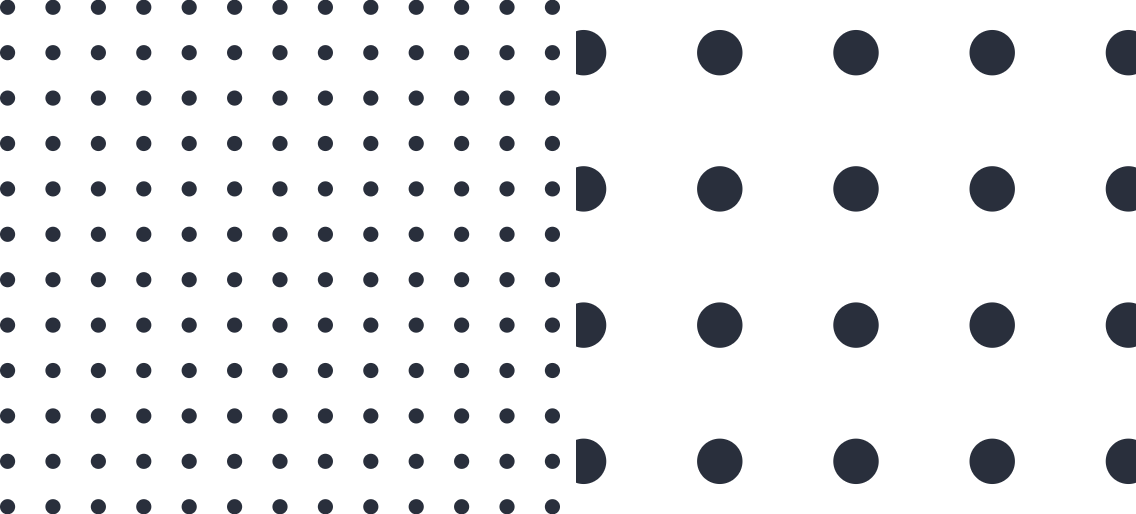
Left, the full canvas; right, a detail of the centre.
A Shadertoy shader for this pattern:

```glsl
// A regular grid of dark slate dots on white, 13 across and 12 down.
// Space is measured in dot spacings from the canvas centre; rounding to the
// nearest dot centre gives one circle distance, smoothed over a pixel.

// Signed distance to the nearest dot of a unit-spaced grid
float dotGrid(vec2 p, float radius) {
    return length(p - round(p)) - radius;
}

void mainImage(out vec4 fragColor, in vec2 fragCoord) {
    // Twelve gaps plus one dot diameter (a third of a gap) span the width
    float pixel = (12.0 + 1.0 / 3.0) / iResolution.x;
    vec2 p = (fragCoord - 0.5 * iResolution.xy) * pixel;

    // Odd columns centre on a dot, even rows centre on a gap
    p.y += 0.5;

    // Pixel coverage of the dots
    float coverage = clamp(0.5 - dotGrid(p, 1.0 / 6.0) / pixel, 0.0, 1.0);

    vec3 paper = vec3(1.0);
    vec3 slate = vec3(0.16, 0.184, 0.235);
    fragColor = vec4(mix(paper, slate, coverage), 1.0);
}
```
